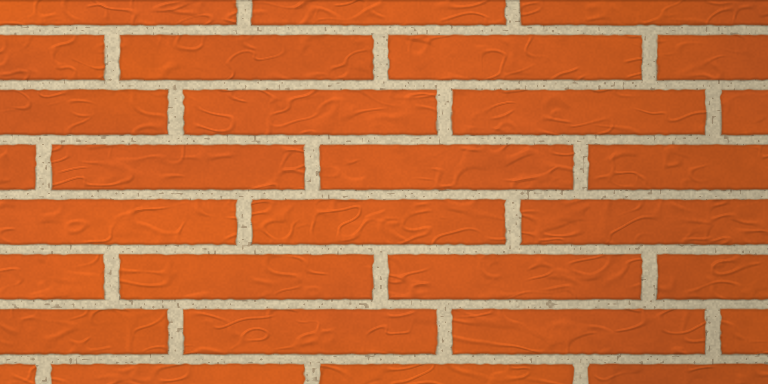
Write a WebGL 1 fragment shader that draws this texture.

```glsl
precision highp float;
uniform vec2 u_resolution;

float hash(vec2 p) {
  vec3 q = fract(vec3(p.xyx) * 0.1031);
  q += dot(q, q.yzx + 33.33);
  return fract((q.x + q.y) * q.z);
}

float noise(vec2 p) {
  vec2 i = floor(p), f = fract(p);
  f = f * f * (3.0 - 2.0 * f);
  return mix(mix(hash(i), hash(i + vec2(1.0, 0.0)), f.x),
             mix(hash(i + vec2(0.0, 1.0)), hash(i + 1.0), f.x), f.y);
}

// Sparse curved folds pressed into the clay
float creases(vec2 p) {
  p += 0.025 * (vec2(noise(p * 13.0), noise(p * 13.0 + 41.0)) - 0.5);
  float height = 0.0;
  for (int i = 0; i < 2; i++) {
    float k = float(i);
    vec2 q = p * vec2(11.0 + 5.0 * k, 24.0 + 9.0 * k) + 57.0 * k;
    q.y += (k - 0.4) * q.x * 0.7;
    float fold = 1.0 - smoothstep(0.0, 0.13, abs(noise(q) - 0.5));
    height += fold * smoothstep(0.35, 0.7, noise(p * 16.0 + 19.0 + 31.0 * k));
  }
  return height;
}

float boxDistance(vec2 p, vec2 halfSize) {
  vec2 d = abs(p) - halfSize;
  return length(max(d, 0.0)) + min(max(d.x, d.y), 0.0);
}

void main() {
  vec2 p = gl_FragCoord.xy / u_resolution.y;
  float across = gl_FragCoord.x / u_resolution.x;
  p.y = 1.0 - p.y;
  float soft = max(0.0028, 0.75 / u_resolution.y);

  // Seven courses whose stagger recurs every fourth course
  float v = p.y * 7.0 + 0.453;
  float row = floor(v);
  float stagger = 0.938 - 0.492 * mod(row, 2.0) - 0.255 * mod(floor(row / 2.0), 2.0);
  float u = p.x / 0.6997 - stagger + 0.029;
  vec2 brickId = vec2(floor(u), row) + 10.0;
  vec2 local = (vec2(fract(u), fract(v)) - 0.5) * vec2(0.6997, 0.14286);

  // Slightly ragged brick outline, rougher at the ends
  vec2 ragged = vec2(noise(p * 75.0), noise(p * 60.0 + 70.0)) - 0.5;
  float edge = boxDistance(local + ragged * vec2(0.006, 0.003), vec2(0.3295, 0.0585));
  float brickMask = 1.0 - smoothstep(-soft, soft, edge);

  // Fired clay with tone variation and side-lit folds
  vec2 clayPos = local + brickId * vec2(3.17, 1.73);
  float relief = creases(clayPos) - creases(clayPos + vec2(0.002, 0.005));
  vec3 clay = mix(vec3(0.83, 0.375, 0.125), vec3(0.78, 0.35, 0.14), noise(p * vec2(3.0, 5.0)));
  clay *= 0.98 + 0.05 * hash(brickId);
  clay *= 1.0 + 0.04 * (noise(clayPos * vec2(22.0, 40.0)) - 0.5);
  clay *= 1.0 + 0.04 * (noise(p * 190.0) - 0.5);
  clay *= 1.0 - 0.14 * clamp(relief, -0.7, 1.0);
  float rim = smoothstep(-0.009, 0.0, edge);
  clay *= 1.0 - rim * (0.10 + 0.12 * smoothstep(0.045, 0.058, local.y));

  // Sandy mortar with dark grit and a shadow below each brick
  float sand = noise(p * 210.0) - 0.5 + 0.6 * (noise(p * 95.0 + 13.0) - 0.5);
  vec3 mortar = vec3(0.81, 0.75, 0.62) * (1.0 + 0.11 * sand);
  mortar = mix(mortar, vec3(0.56, 0.47, 0.36), 0.6 * smoothstep(0.8, 0.95, noise(p * 125.0 + 90.0)));
  float contact = 1.0 - smoothstep(0.0, 0.006, edge);
  mortar *= 1.0 - contact * (0.10 + 0.14 * step(0.0, local.y));

  // Light falls off to the right, the bottom and the upper border
  vec3 color = mix(mortar, clay, brickMask);
  float shade = 0.15 * smoothstep(0.5, 1.0, across) + 0.04 * smoothstep(0.6, 1.0, p.y);
  color *= 1.02 - shade;
  color *= 0.8 + 0.2 * smoothstep(0.0, 0.008, p.y);
  gl_FragColor = vec4(color, 1.0);
}
```
